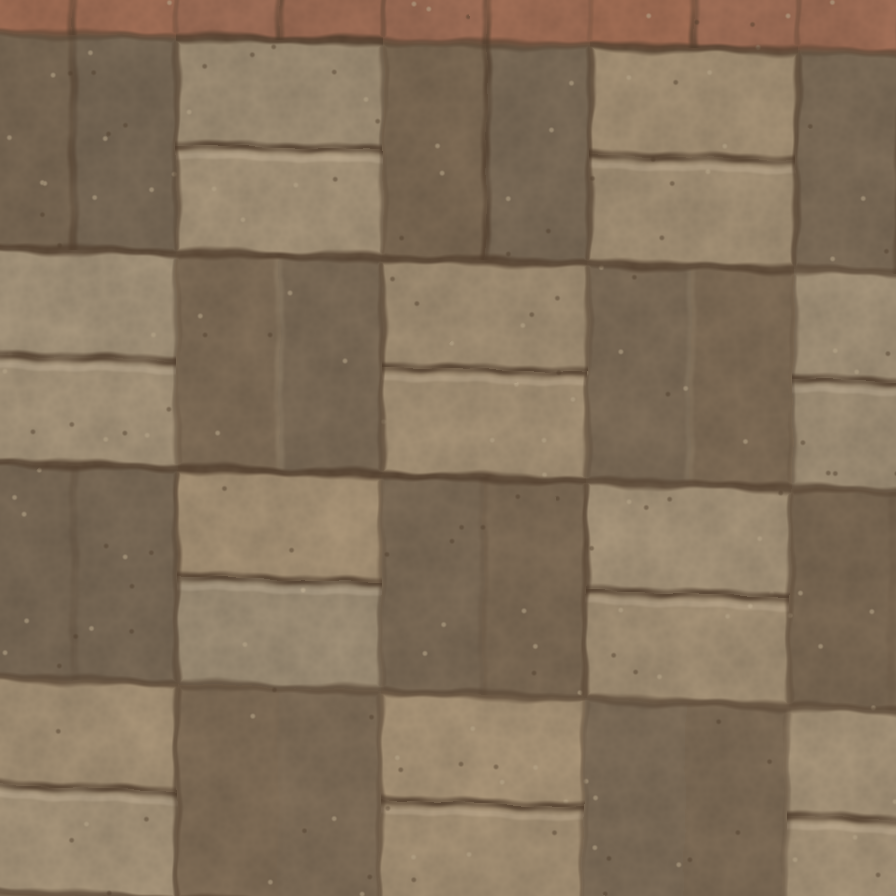
Write a three.js fragment shader that draws this texture.

```glsl
// Worn checkerboard of paired pale and dark pavers below a strip of red bricks.
varying vec2 vUv;

const vec3 PALE_STONE = vec3(0.612, 0.542, 0.442);
const vec3 DARK_STONE = vec3(0.464, 0.398, 0.320);
const vec3 RED_BRICK = vec3(0.590, 0.405, 0.315);
const vec3 JOINT_COLOR = vec3(0.310, 0.235, 0.170);
const vec3 SAND_COLOR = vec3(0.640, 0.580, 0.480);
const vec3 PIT_COLOR = vec3(0.300, 0.230, 0.160);

const vec2 GRID_START = vec2(0.197, 0.037);   // first joint from left and from top
const vec2 GRID_PITCH = vec2(0.2315, 0.2396);
const vec2 GRID_TAPER = vec2(-0.005, 0.005);  // pitch change across the canvas
const float ROW_SLOPE = 0.022;
const float ROW_JOINT = 0.020;                // half widths, in cells
const float COLUMN_JOINT = 0.016;
const float SPLIT_JOINT = 0.020;
const float EDGE_SHARPNESS = 18.0;
const float WOBBLE = 0.0011;
const float MOTTLE = 0.085;
const float TINT = 0.055;
const float SPECK_SCALE = 42.0;
const float PI = 3.14159;

float hash(vec2 p) {
  return fract(sin(dot(p, vec2(127.1, 311.7))) * 4375.85);
}

// Distance to the nearest scattered point, and that point's random id.
vec2 cellular(vec2 p) {
  vec2 base = floor(p);
  vec2 nearest = vec2(9.0, 0.0);
  for (int y = -1; y <= 1; y++) {
    for (int x = -1; x <= 1; x++) {
      vec2 id = base + vec2(float(x), float(y));
      vec2 point = id + vec2(hash(id), hash(id + 57.3));
      float d = distance(p, point);
      if (d < nearest.x) nearest = vec2(d, hash(id + 19.7));
    }
  }
  return nearest;
}

float mottle(vec2 p) {
  float sum = 0.0;
  float weight = 0.5;
  float scale = 13.0;
  for (int i = 0; i < 3; i++) {
    sum += weight * (cellular(p * scale + 7.0 * float(i)).x - 0.48);
    weight *= 0.7;
    scale *= 2.7;
  }
  return sum;
}

float band(float d, float halfWidth) {
  return 1.0 - smoothstep(halfWidth * 0.3, halfWidth * 1.6, abs(d));
}

// Columns counted rightward and rows downward, with a slight camera skew.
vec2 pavingGrid(vec2 uv) {
  vec2 p = vec2(uv.x, 1.0 - uv.y);
  p += WOBBLE * (sin(p.yx * 47.0 + vec2(0.0, 2.0)) + 0.6 * sin(p.yx * 131.0 + p * 60.0));
  vec2 pitch = GRID_PITCH + GRID_TAPER * p.yx;
  return (p - GRID_START - vec2(0.0, ROW_SLOPE * p.x)) / pitch;
}

void main() {
  vec2 grid = pavingGrid(vUv);
  vec2 cell = floor(grid);
  vec2 local = grid - cell;
  vec2 line = floor(grid + 0.5);
  vec2 toLine = grid - line;
  bool isBorder = cell.y < 0.0;
  bool isPale = !isBorder && mod(cell.x + cell.y, 2.0) < 0.5;

  // Checker of stone colours, with softened boundaries.
  vec2 side = clamp(sin(PI * grid) * EDGE_SHARPNESS, -1.0, 1.0);
  vec3 color = mix(DARK_STONE, PALE_STONE, 0.5 + 0.5 * side.x * side.y);
  color = mix(RED_BRICK, color, smoothstep(-0.018, 0.018, grid.y));

  // Tint of each half paver, then mottled wear.
  vec2 brick = isPale ? vec2(cell.x, floor(grid.y * 2.0) + 31.0)
                      : vec2(floor(grid.x * 2.0), cell.y);
  float tint = hash(brick + 3.1) - 0.5;
  float warmth = hash(brick + 8.6) - 0.5;
  color *= 1.0 + TINT * (tint + warmth * vec3(0.5, 0.0, -0.6));
  float wear = mottle(vUv);
  color *= 1.0 + MOTTLE * wear * 2.0;

  // Pale sand grains and dark pits.
  vec2 speck = cellular(vUv * SPECK_SCALE);
  float dot1 = 1.0 - smoothstep(0.04, 0.17, speck.x);
  color = mix(color, SAND_COLOR * 1.1, dot1 * step(0.94, speck.y) * 0.6);
  color = mix(color, PIT_COLOR, dot1 * step(speck.y, 0.05) * 0.45);

  // Split inside each cell: dark and lit on pale pavers, patchy on dark ones.
  float across = isPale ? local.y - 0.5 : local.x - 0.5;
  float along = isPale ? grid.x : grid.y;
  float patchy = 0.8 + 0.2 * sin(along * 17.0 + 5.0 * tint);
  float age = cos(cell.y * 2.6) * (0.25 + 0.5 * hash(cell + 4.4));
  float split = band(across, SPLIT_JOINT) * patchy;
  float splitDark = isPale ? 0.82 : (isBorder ? 0.65 : max(age, 0.0));
  color = mix(color, JOINT_COLOR, split * splitDark);
  if (isPale) color += 0.055 * band(across - 0.048, 0.014);
  else if (!isBorder) color = mix(color, SAND_COLOR, split * max(-age, 0.0) * 0.5);

  // Joints around the cells, filled to varying depth.
  float rowDepth = mix(0.50, 0.85, hash(vec2(cell.x, line.y) + 6.2));
  float columnDepth = mix(0.18, 0.65, hash(vec2(line.x, cell.y) + 1.7));
  float rowGap = band(toLine.y, ROW_JOINT * (1.0 + 0.25 * sin(grid.x * 9.0)));
  float columnGap = band(toLine.x, COLUMN_JOINT * (1.0 + 0.25 * sin(grid.y * 11.0)));
  float gap = max(rowGap * rowDepth, columnGap * columnDepth);
  color = mix(color, JOINT_COLOR, gap * (1.0 + 0.5 * wear));

  gl_FragColor = vec4(clamp(color, 0.0, 1.0), 1.0);
}
```
